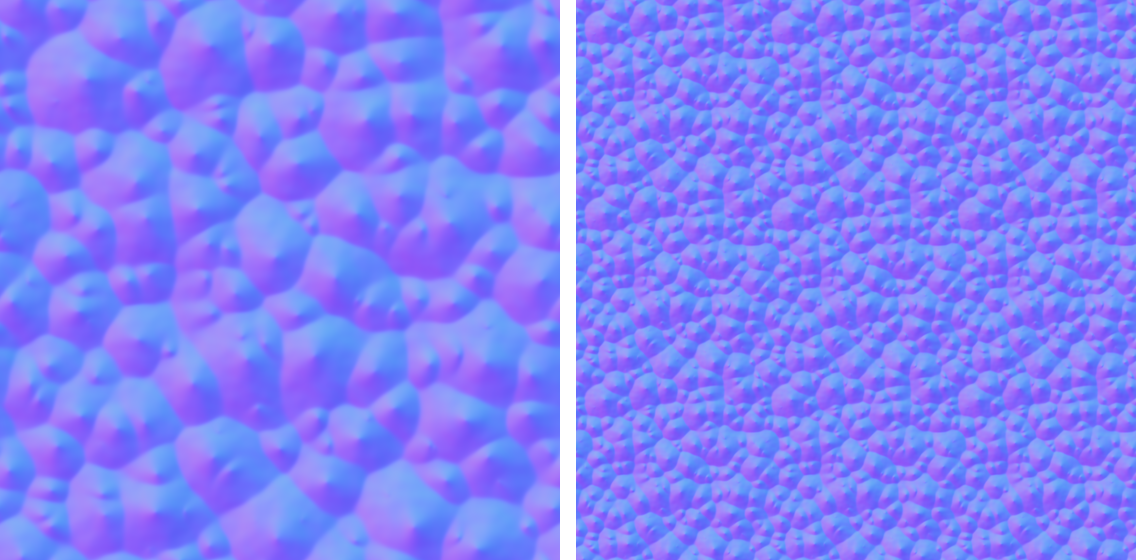
Left: one tile. Right: repeated 3 by 3.
Give the GLSL for this texture map, as a three.js fragment shader.

```glsl
// Tileable normal map of packed conical dents of many sizes, with soft creases and faint ripples.
varying vec2 vUv;

const float CELLS = 13.0;        // dent sites across the tile
const float SIZE_SPREAD = 1.15;  // how far the rims of the dents differ, in cells
const float CREASE = 17.0;       // sharpness of the creases
const float TIP = 0.06;          // rounding of the dent centres, in cells
const float STEEPNESS = 0.29;    // slope of the dent walls

vec3 hash3(vec2 p) {
  vec3 q = fract(vec3(p.xyx) * vec3(0.1031, 0.1030, 0.0973) + 0.137);
  q += dot(q, q.yxz + 33.33);
  return fract((q.xxy + q.yzz) * q.zyx);
}

// Dot product of a lattice corner's random direction with the offset to it
float corner(vec2 cell, vec2 offset, vec2 local, float period, float seed) {
  float angle = 6.28318 * hash3(mod(cell + offset, period) + seed).x;
  return dot(vec2(cos(angle), sin(angle)), local - offset);
}

// Gradient noise that wraps after a whole number of cells
float gradientNoise(vec2 uv, float period, float seed) {
  vec2 p = uv * period;
  vec2 cell = floor(p);
  vec2 f = p - cell;
  vec2 u = f * f * f * (f * (f * 6.0 - 15.0) + 10.0);
  float low = mix(corner(cell, vec2(0.0), f, period, seed),
                  corner(cell, vec2(1.0, 0.0), f, period, seed), u.x);
  float high = mix(corner(cell, vec2(0.0, 1.0), f, period, seed),
                   corner(cell, vec2(1.0), f, period, seed), u.x);
  return mix(low, high, u.y);
}

// Slope of a noise surface, per noise cell
vec2 noiseSlope(vec2 uv, float period, float seed) {
  float e = 0.1 / period;
  vec2 dx = vec2(e, 0.0);
  vec2 dy = vec2(0.0, e);
  return vec2(gradientNoise(uv + dx, period, seed) - gradientNoise(uv - dx, period, seed),
              gradientNoise(uv + dy, period, seed) - gradientNoise(uv - dy, period, seed)) / 0.2;
}

// Slope of the smooth minimum of many cones, each raised by its own amount
vec2 dentSlope(vec2 uv, float cells, float spread, float sharpness) {
  vec2 p = uv * cells;
  vec2 home = floor(p);
  vec2 slope = vec2(0.0);
  float total = 0.0;
  for (int j = -3; j <= 3; j++) {
    for (int i = -3; i <= 3; i++) {
      vec2 cell = home + vec2(float(i), float(j));
      vec3 site = hash3(mod(cell, cells) + 7.0);
      vec2 away = p - cell - site.xy;
      float dist = sqrt(dot(away, away) + TIP * TIP);
      float height = dist + spread * sqrt(site.z);
      float weight = exp(-sharpness * (height - 1.0));
      slope += weight * away / dist;
      total += weight;
    }
  }
  return slope / total;
}

void main() {
  // Bend the rims a little
  vec2 bend = vec2(gradientNoise(vUv, 9.0, 31.0), gradientNoise(vUv, 9.0, 67.0)) * 0.018;
  bend += vec2(gradientNoise(vUv, 24.0, 113.0), gradientNoise(vUv, 24.0, 151.0)) * 0.005;
  vec2 slope = dentSlope(vUv + bend, CELLS, SIZE_SPREAD, CREASE);

  // Ripples on the walls
  slope += 0.17 * noiseSlope(vUv, 15.0, 211.0);
  slope += 0.10 * noiseSlope(vUv, 34.0, 263.0);

  // Pack the normal, with green pointing down the canvas
  vec3 normal = normalize(vec3(-slope.x * STEEPNESS, slope.y * STEEPNESS, 1.0));
  gl_FragColor = vec4(normal * 0.5 + 0.5, 1.0);
}
```
